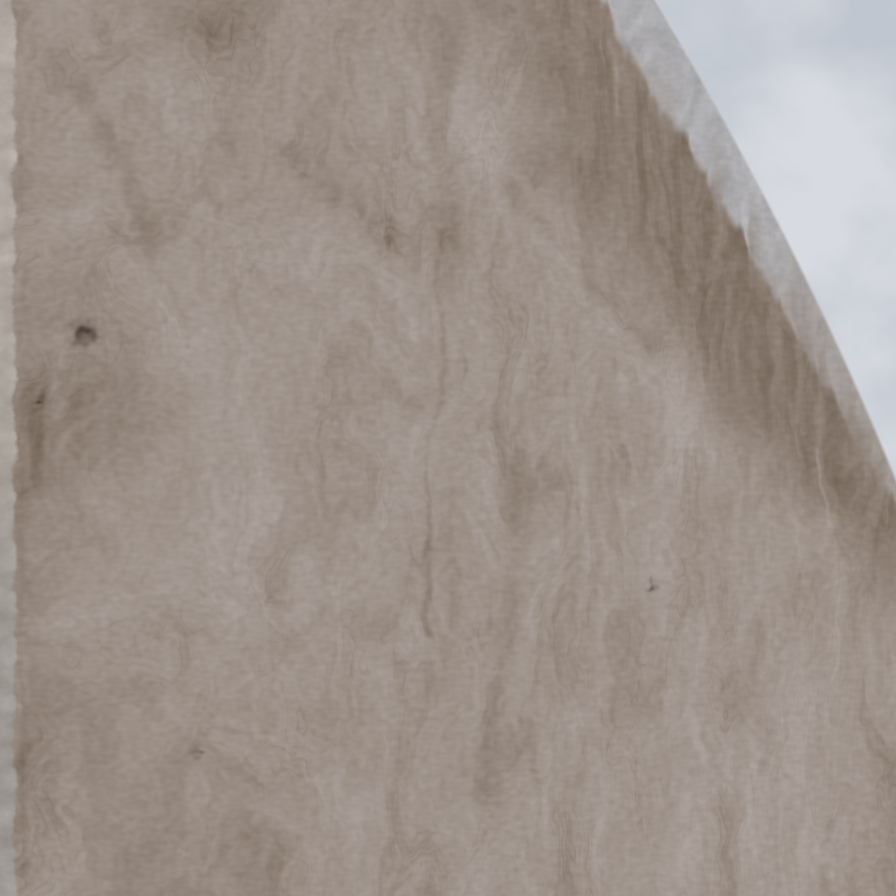
This texture is drawn by a WebGL 2 fragment shader. Its source:

```glsl
#version 300 es
precision highp float;
// Weathered plaster wall in perspective, with a pale coping and cloudy sky.
#define EDGE_SOFT 0.003
#define MOTTLE 1.15
#define TROWEL 0.30
#define STREAKS 0.40
#define GRAIN 0.024
#define BAND_DEPTH 0.95
#define CORNER_X 0.016

uniform vec2 u_resolution;
out vec4 fragColor;

const vec3 UMBER = vec3(0.43, 0.37, 0.32);
const vec3 TAUPE = vec3(0.525, 0.468, 0.422);
const vec3 PLASTER = vec3(0.607, 0.56, 0.525);
const vec3 CHALK = vec3(0.67, 0.63, 0.61);
const vec3 COPING = vec3(0.68, 0.675, 0.685);
const vec3 SKY_BLUE = vec3(0.75, 0.775, 0.81);
const vec3 CLOUD = vec3(0.845, 0.855, 0.88);

vec2 gradient(vec2 cell) {
  vec3 h = fract(cell.xyx * vec3(0.1031, 0.1030, 0.0973));
  h += dot(h, h.yzx + 33.33);
  float angle = 6.28318 * fract((h.x + h.y) * h.z);
  return vec2(cos(angle), sin(angle));
}

float noise(vec2 p) {
  vec2 i = floor(p), f = fract(p), e = vec2(1, 0);
  vec2 w = f * f * f * (f * (f * 6.0 - 15.0) + 10.0);
  float low = mix(dot(gradient(i), f), dot(gradient(i + e), f - e), w.x);
  float high = mix(dot(gradient(i + e.yx), f - e.yx), dot(gradient(i + 1.0), f - 1.0), w.x);
  return mix(low, high, w.y);
}

float fbm(vec2 p) {
  float sum = 0.0, amp = 0.6;
  for (int i = 0; i < 5; i++, amp *= 0.5) {
    sum += amp * noise(p);
    p = mat2(1.6, 1.2, -1.2, 1.6) * p + 7.3;
  }
  return sum;
}

// Soft stroke from a to b
float smear(vec2 p, vec2 a, vec2 b, float width) {
  vec2 pa = p - a, ba = b - a;
  vec2 d = (pa - ba * clamp(dot(pa, ba) / dot(ba, ba), 0.0, 1.0)) / width;
  return exp(-dot(d, d));
}

// Soft elliptical patch
float blot(vec2 p, vec2 center, vec2 radius) {
  vec2 d = (p - center) / radius;
  return exp(-dot(d, d));
}

vec3 skyColor(vec2 p) {
  float cloud = 0.5 + 1.3 * fbm(p * vec2(6.0, 7.0) + 3.0);
  cloud += 0.45 * blot(p, vec2(0.93, 0.75), vec2(0.09, 0.13));
  cloud -= 0.4 * blot(p, vec2(0.98, 0.98), vec2(0.13, 0.07));
  return mix(SKY_BLUE, CLOUD, clamp(cloud, 0.0, 1.0));
}

vec3 wallColor(vec2 p, float drop) {
  vec2 wall = vec2(p.x * (1.0 + 0.9 * p.x), p.y);
  vec2 bend = vec2(fbm(wall * 4.0), fbm(wall * 4.0 + 19.0));
  vec2 q = p + 0.03 * bend + 0.008 * vec2(noise(p * 30.0), noise(p * 30.0 + 9.0));
  float columns = noise(vec2(q.x * 44.0, q.y * 5.0)) + 0.6 * noise(vec2(q.x * 100.0, q.y * 9.0));
  float wear = fbm(wall * vec2(24.0, 17.0) + bend * 5.0);

  // Broad light areas and brown stains
  float tone = 0.04 + MOTTLE * fbm(wall * vec2(5.5, 5.0) + bend * 2.0) + 0.6 * wear;
  tone += 0.38 * blot(q, vec2(0.38, 0.57), vec2(0.16, 0.18));
  tone += 0.25 * blot(q, vec2(0.25, 0.36), vec2(0.20, 0.10));
  tone += 0.35 * blot(q, vec2(0.82, 0.20), vec2(0.20, 0.28));
  tone += 0.55 * smear(q, vec2(0.52, 0.89), vec2(0.80, 0.47), 0.030);
  float stain = 0.5 * blot(q, vec2(0.10, 0.52), vec2(0.10, 0.07));
  stain += 0.5 * blot(q, vec2(0.07, 0.15), vec2(0.10, 0.09));
  stain += 0.6 * blot(q, vec2(0.23, 0.97), vec2(0.05, 0.04));
  stain += 0.5 * blot(q, vec2(0.825, 0.225), vec2(0.02, 0.035));
  stain += 0.5 * exp(-abs(p.x - 0.025) / 0.022);
  stain += 0.4 * smear(q, vec2(0.99, 0.36), vec2(0.985, 0.06), 0.012);

  // Diagonal scuffs and vertical water runs
  stain += 0.5 * smear(q, vec2(0.33, 0.83), vec2(0.43, 0.74), 0.020);
  stain += 0.6 * blot(q, vec2(0.415, 0.755), vec2(0.022, 0.02));
  stain += 0.5 * smear(q, vec2(0.10, 0.90), vec2(0.17, 0.72), 0.013);
  stain += 0.6 * smear(q, vec2(0.57, 0.79), vec2(0.73, 0.61), 0.010);
  stain += 0.5 * smear(q, vec2(0.50, 0.98), vec2(0.50, 0.68), 0.014);
  stain += 0.5 * smear(q, vec2(0.488, 0.74), vec2(0.475, 0.28), 0.005);
  stain += 0.3 * smear(q, vec2(0.508, 0.62), vec2(0.505, 0.40), 0.004);
  stain += 0.5 * smear(q, vec2(0.585, 0.56), vec2(0.548, 0.10), 0.010);
  tone -= stain * max(1.0 + 2.5 * wear + 0.8 * columns, 0.0);
  tone += STREAKS * columns * (0.25 + smoothstep(0.35, 0.7, p.x));

  // Curved trowel ridges, broken into short wisps
  float ridge = 1.0 - 7.0 * abs(noise(wall * vec2(13.0, 19.0) + bend * 9.0));
  tone -= TROWEL * max(ridge, 0.0) * smoothstep(0.0, 0.3, noise(wall * 9.0 + 4.0));
  tone += TROWEL * noise(wall * vec2(32.0, 60.0) + bend * 16.0);

  // Damp band beneath the coping
  float bandEdge = 0.49 + 0.5 * drop + 0.3 * drop * drop;
  float band = smoothstep(-0.05, 0.09, p.x - bandEdge + 0.04 * columns + 0.12 * bend.x);
  float damp = -BAND_DEPTH * mix(0.7, 1.0, smoothstep(0.0, 0.12, drop)) + 0.5 * columns + 0.8 * wear;
  tone = mix(tone, damp, band * smoothstep(0.24, 0.42, p.y));
  tone += 0.6 * smear(q, vec2(0.694, 0.95), vec2(0.690, 0.87), 0.003);
  tone += 0.6 * smear(q, vec2(0.919, 0.50), vec2(0.916, 0.41), 0.003);
  vec3 col = mix(PLASTER, CHALK, clamp(tone, 0.0, 1.0));
  col = mix(col, TAUPE, clamp(-tone, 0.0, 1.0));
  col = mix(col, UMBER, clamp(-tone - 0.9, 0.0, 0.7));

  // Chips and pits
  vec2 r = p + 0.01 * vec2(noise(p * 90.0), noise(p * 90.0 + 31.0));
  float pits = blot(r, vec2(0.093, 0.630), vec2(0.011, 0.012)) + 0.8 * blot(r, vec2(0.044, 0.552), vec2(0.007, 0.004));
  pits += 0.6 * blot(r, vec2(0.729, 0.345), vec2(0.004, 0.006)) + 0.4 * blot(r, vec2(0.223, 0.160), vec2(0.005));
  col = mix(col, vec3(0.24, 0.19, 0.16), min(pits, 1.0) * 0.85);

  // Pale coping, its lower edge ragged with brown runs
  float inset = p.x - 0.67 - 0.58 * drop + 0.014 * columns;
  float runs = smoothstep(-0.2, 0.4, columns) * exp(-max(inset, 0.0) / 0.025) * smoothstep(0.0, 0.2, drop);
  vec3 cap = mix(COPING + 0.1 * wear, PLASTER, 0.6 * smoothstep(0.2, 0.5, drop));
  return mix(col, mix(cap, TAUPE, 0.8 * runs), smoothstep(-0.004, 0.008, inset));
}

void main() {
  vec2 p = gl_FragCoord.xy / u_resolution;
  float drop = 1.0 - p.y;
  vec3 col = wallColor(p, drop) + GRAIN * (noise(p * 110.0) + noise(p * vec2(90.0, 190.0)));

  // Chipped corner on the left
  float chips = fbm(vec2(p.x * 30.0, p.y * 40.0));
  vec3 side = mix(vec3(0.61, 0.59, 0.57), vec3(0.68, 0.65, 0.62), smoothstep(0.2, 0.7, p.y)) + 0.12 * chips;
  col = mix(side, col, smoothstep(-EDGE_SOFT, EDGE_SOFT, p.x - CORNER_X - 0.010 * chips));

  float skyEdge = 0.73 + 0.6 * drop - 0.18 * drop * drop;
  fragColor = vec4(mix(col, skyColor(p), smoothstep(-EDGE_SOFT, EDGE_SOFT, p.x - skyEdge)), 1.0);
}
```
